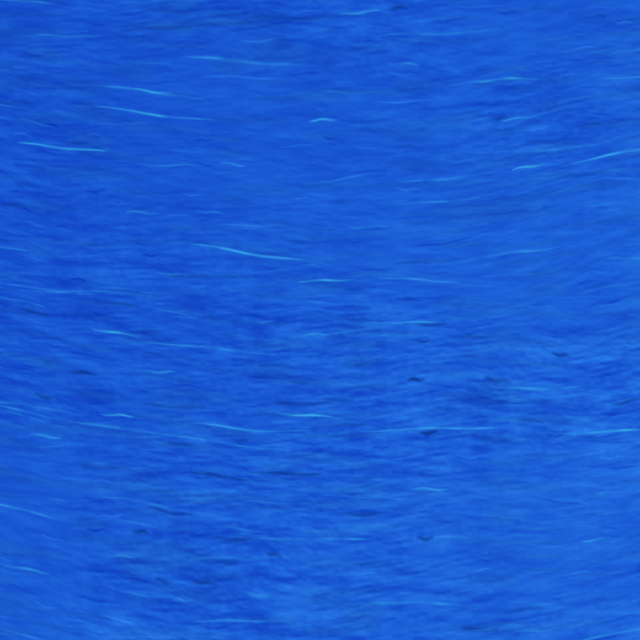
Reproduce this texture procedurally as a WebGL 2 fragment shader.

```glsl
#version 300 es
precision highp float;
// Deep blue brushed surface with fine, gently curving fibres and scattered light and dark strands.

#define DARK_BLUE   vec3(0.070, 0.282, 0.782)
#define LIGHT_BLUE  vec3(0.145, 0.455, 0.895)
#define STRAND_CYAN vec3(0.220, 0.680, 0.920)
#define SHADE_BLUE  vec3(0.045, 0.225, 0.590)
#define BASE_TONE   0.15
#define TONE_SLOPE  0.27
#define FLOW_BEND   0.16
#define BROAD_GAIN  0.65
#define FINE_GAIN   0.95
#define HAIR_GAIN   0.50
#define LIGHT_GAIN  0.95
#define DARK_GAIN   0.95

uniform vec2 u_resolution;
out vec4 fragColor;

float hash(vec2 p) {
    return fract(sin(dot(p, vec2(127.1, 311.7))) * 43758.5453);
}

float noise(vec2 p) {
    vec2 i = floor(p), f = fract(p);
    f = f * f * (3.0 - 2.0 * f);
    return mix(mix(hash(i), hash(i + vec2(1, 0)), f.x),
               mix(hash(i + vec2(0, 1)), hash(i + vec2(1, 1)), f.x), f.y);
}

// Signed noise, centred on zero
float ripple(vec2 p) {
    return noise(p) - 0.5;
}

// Stretched noise whose grain is sheared off the main direction
float grain(vec2 p, vec2 scale, float shear, float seed) {
    return ripple(vec2(p.x, p.y + shear * p.x) * scale + seed);
}

// Bends the plane so that fibres fall on the left and rise on the right
vec2 flow(vec2 p) {
    float d = p.x - 0.6;
    p.y -= FLOW_BEND * mix(1.3, 0.4, p.y) * d * d;
    p.y += 0.030 * ripple(p * vec2(3.0, 5.0) + 7.0);
    p.y += 0.007 * ripple(p * vec2(10.0, 16.0) + 31.0);
    return p;
}

float broadFibres(vec2 p) {
    return 0.22 * grain(p, vec2(3.0, 12.0), 0.0, 3.0)
         + 0.26 * grain(p, vec2(6.0, 34.0), 0.05, 17.0);
}

float fineFibres(vec2 p) {
    return 0.22 * grain(p, vec2(12.0, 75.0), -0.06, 41.0)
         + 0.38 * grain(p, vec2(20.0, 135.0), 0.10, 59.0)
         + 0.42 * grain(p, vec2(32.0, 215.0), -0.12, 73.0)
         + 0.26 * grain(p, vec2(120.0, 260.0), 0.15, 97.0);
}

// Tapered strands, at most one in each cell of a jittered grid
float strands(vec2 p, vec2 cell, float chance, float width, float tilt, float seed) {
    float pixel = 1.0 / u_resolution.y;
    vec2 home = floor(p / cell);
    float result = 0.0;
    for (int j = -1; j <= 1; j++) {
        for (int i = -1; i <= 1; i++) {
            vec2 id = home + vec2(i, j);
            vec2 key = id + seed;
            if (hash(key) > chance) continue;
            vec2 jitter = vec2(hash(key + 11.3), hash(key + 23.7));
            vec2 d = p - (id + 0.15 + 0.7 * jitter) * cell;
            float size = hash(key + 37.1);
            float halfLength = cell.x * mix(0.14, 0.75, size * size);
            float along = d.x / halfLength;
            if (abs(along) >= 1.0) continue;
            d.y -= tilt * (hash(key + 53.9) - 0.5) * d.x;
            d.y -= 0.0012 * sin(along * 4.0 + 6.28 * jitter.x);
            float taper = 1.0 - along * along;
            float thickness = max(width * mix(0.6, 1.0, taper), 0.7 * pixel);
            float profile = exp(-d.y * d.y / (thickness * thickness));
            float strength = mix(0.25, 1.0, pow(hash(key + 71.3), 2.0));
            float patchy = 0.75 + 1.0 * ripple(vec2(p.x * 45.0, key.y * 5.0));
            result = max(result, profile * sqrt(taper) * strength * patchy);
        }
    }
    return result;
}

void main() {
    vec2 uv = gl_FragCoord.xy / u_resolution.y;
    vec2 p = flow(uv);
    float descent = 0.5 * (uv.x + 1.0 - uv.y);

    // Broad shading: darker at upper left, lighter at lower right
    float tone = BASE_TONE + 2.0 * TONE_SLOPE * descent;
    tone += 0.10 * ripple(uv * vec2(2.5, 3.0) + 5.0);

    // Fibre relief varies in patches and grows towards the lower right
    float cluster = smoothstep(0.25, 0.75, noise(uv * vec2(3.5, 5.0) + 19.0));
    float relief = mix(0.65, 1.2, descent) * mix(0.75, 1.35, cluster);
    tone += BROAD_GAIN * broadFibres(p) + FINE_GAIN * relief * fineFibres(p);

    // Dense hair-thin strands at mixed angles
    tone += HAIR_GAIN * strands(p, vec2(0.11, 0.022), 0.55, 0.0018, 0.30, 401.0);
    tone -= HAIR_GAIN * strands(p, vec2(0.09, 0.022), 0.55, 0.0022, 0.30, 503.0);
    vec3 color = mix(DARK_BLUE, LIGHT_BLUE, clamp(tone, -0.3, 1.3));

    // Slight dulling of the blue along some fibres
    color.b -= 0.035 * smoothstep(0.5, 0.9, noise(p * vec2(14.0, 90.0) + 139.0));

    // Short dark strands, densest inside the clusters
    float dark = strands(p, vec2(0.10, 0.032), 0.65, 0.0032, 0.2, 101.0);
    dark *= mix(0.25, 1.1, cluster) * mix(0.7, 1.15, descent);
    color = mix(color, SHADE_BLUE, DARK_GAIN * dark);

    // Short light strands and a few long ones
    float light = strands(p, vec2(0.15, 0.042), 0.45, 0.0022, 0.16, 211.0);
    light = max(light, strands(p, vec2(0.52, 0.19), 0.5, 0.0024, 0.08, 307.0));
    color = mix(color, STRAND_CYAN, LIGHT_GAIN * light);

    fragColor = vec4(color, 1.0);
}
```
